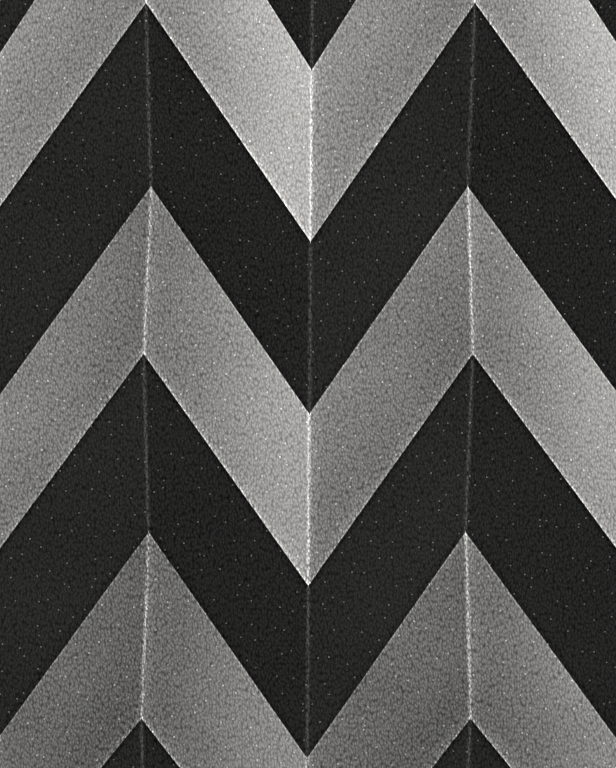
Write a Shadertoy shader that draws this pattern.

```glsl
// Folded paper chevrons: black and grey bands with creased, worn, grainy edges.

const float FOLD_START = 0.194;    // x of the first peak fold
const float FOLD_SPACING = 0.2103; // peak to valley, across
const float PEAK_PITCH = 0.231;    // band height along a peak fold
const float VALLEY_PITCH = 0.224;  // band height along a valley fold

vec2 hash2(vec2 cell) {
    vec2 q = vec2(dot(cell, vec2(127.1, 311.7)), dot(cell, vec2(269.5, 183.3)));
    return fract(sin(q) * 43758.55);
}

// Cellular noise: distance to the nearest scattered point
float cellular(vec2 p) {
    vec2 cell = floor(p), local = fract(p);
    float nearest = 2.0;
    for (int j = -1; j <= 1; j++)
    for (int i = -1; i <= 1; i++) {
        vec2 offset = vec2(i, j);
        vec2 r = offset + hash2(cell + offset) - local;
        nearest = min(nearest, dot(r, r));
    }
    return sqrt(nearest);
}

// Layered sines: broad cloudy mottling, about -1 to 1
float mottle(vec2 p) {
    float sum = 0.0, weight = 0.5;
    for (int i = 0; i < 4; i++) {
        sum += weight * sin(p.x + 1.7 * sin(p.y)) * cos(0.8 * p.y + sin(p.x));
        p = mat2(1.4, 1.1, -1.1, 1.4) * p + 2.3;
        weight *= 0.65;
    }
    return sum;
}

// Paper fibres: two crossing layers of stretched cells
float paperGrain(vec2 p) {
    vec2 q = mat2(0.94, 0.34, -0.34, 0.94) * p;
    float fibres = cellular(p * vec2(330.0, 170.0)) + cellular(q * vec2(290.0, 210.0));
    return 0.95 - fibres;
}

// Corner where a fold meets a band edge, y downwards, slightly irregular
vec2 foldCorner(float fold, float edge) {
    float fromCentre = fold - 1.0;
    float zigzag = 1.0 - 2.0 * mod(edge, 2.0);
    float x = FOLD_START + FOLD_SPACING * fold
            + 0.004 * fromCentre * zigzag - 0.0015 * edge;
    float peakY = 0.004 + PEAK_PITCH * edge + 0.008 * sin(1.9 * edge);
    float valleyY = 0.315 + VALLEY_PITCH * edge - 0.003 * fromCentre * fromCentre;
    return vec2(x, mix(peakY, valleyY, mod(fold, 2.0)));
}

// Signed distance to the line a-b, positive inside a clockwise outline
float insideEdge(vec2 p, vec2 a, vec2 b) {
    vec2 along = normalize(b - a);
    return dot(p - a, vec2(-along.y, along.x));
}

float crease(float d, float width) {
    d = max(d, 0.0) / width;
    return exp(-d * d);
}

// Edge distances d: x top, y right, z bottom, w left
float lightPanel(vec4 d, float falling, float y, float grain, float cloud) {
    float across = clamp(d.w / (d.w + d.y), 0.0, 1.0);
    float rise = mix(0.48, 0.40, across);
    float fall = mix(0.44, 0.63, smoothstep(0.0, 1.0, across));
    float tone = mix(rise, fall, falling) * mix(1.16, 0.83, y);
    tone += 0.035 * cloud + 0.17 * grain;
    float wear = clamp(0.85 + 0.8 * grain + 0.25 * cloud, 0.2, 1.4);
    float shine = mix(0.14, 0.26, falling) * crease(d.z, 0.0026)
                + 0.15 * crease(d.x, 0.0020)
                + 0.24 * crease(min(d.w, d.y), 0.0022)
                + 0.05 * crease(min(d.w, d.z), 0.012);
    return tone + wear * shine;
}

float darkPanel(vec4 d, float falling, float grain, float cloud) {
    float tone = mix(0.146, 0.130, falling) + 0.010 * cloud + 0.075 * grain;
    float wear = clamp(0.9 + 0.7 * grain, 0.3, 1.4);
    tone += 0.12 * wear * crease(min(d.w, d.y), 0.0024);
    tone -= 0.06 * crease(d.x, 0.0045) + 0.035 * crease(d.z, 0.006);
    return max(tone, 0.035);
}

void mainImage(out vec4 fragColor, in vec2 fragCoord) {
    float pixel = 1.0 / iResolution.y;
    vec2 p = vec2(fragCoord.x, iResolution.y - fragCoord.y) * pixel;
    float grain = paperGrain(p);
    float cloud = mottle(p * 9.0 + 1.3);

    // Blend the panels around this point by coverage
    float nearColumn = floor((p.x - FOLD_START) / FOLD_SPACING);
    float tone = 0.0, coverage = 0.0;
    for (int i = -1; i <= 1; i++)
    for (int j = -2; j <= 4; j++) {
        float column = nearColumn + float(i), row = float(j);
        vec2 a = foldCorner(column, row), b = foldCorner(column + 1.0, row);
        vec2 c = foldCorner(column + 1.0, row + 1.0), e = foldCorner(column, row + 1.0);
        vec4 d = vec4(insideEdge(p, a, b), insideEdge(p, b, c),
                      insideEdge(p, c, e), insideEdge(p, e, a));
        float inside = min(min(d.x, d.y), min(d.z, d.w));
        float mask = smoothstep(-pixel, pixel, inside);
        if (mask <= 0.0) continue;
        float falling = 1.0 - mod(column, 2.0);
        float panel = mod(row, 2.0) > 0.5
            ? lightPanel(d, falling, p.y, grain, cloud)
            : darkPanel(d, falling, grain, cloud);
        tone += mask * panel;
        coverage += mask;
    }
    tone /= max(coverage, 0.001);

    // Sparse pale dust specks
    tone += 0.2 * (1.0 - smoothstep(0.03, 0.07, cellular(p * 38.0)));
    fragColor = vec4(clamp(tone * vec3(1.005, 1.0, 0.985), 0.0, 1.0), 1.0);
}
```
